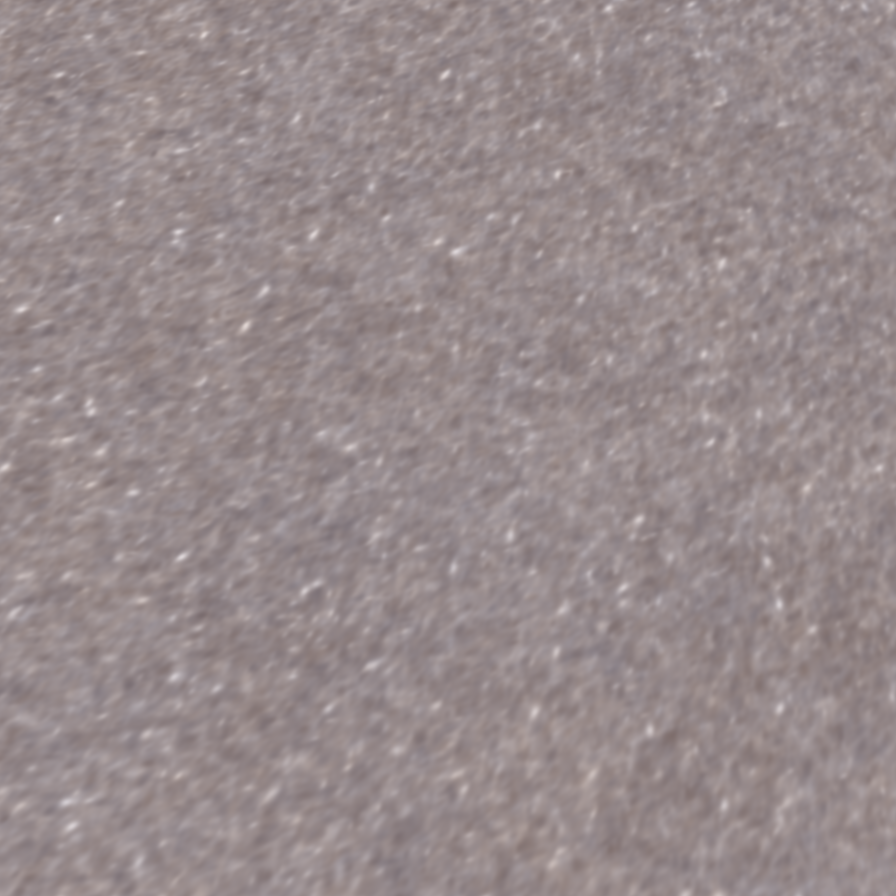
Write a WebGL 2 fragment shader that draws this texture.

```glsl
#version 300 es
precision highp float;
// Fine grey-mauve gritty pavement, softly blurred and receding upward, with pale glints.

#define BASE_COLOR vec3(0.588, 0.540, 0.545)
#define GRAIN_CELLS 92.0
#define RECEDE 0.25
#define GRAIN_SIZE vec2(0.64, 0.36)
#define GRAIN_CONTRAST 0.054
#define FINE_SHARE 0.5
#define TINT_AMOUNT 0.015
#define MOTTLE_AMOUNT 0.028
#define GLINT_SHARE 0.011
#define SPECK_SHARE 0.004
#define LEAN_LEFT 0.60
#define LEAN_RIGHT 1.12

uniform vec2 u_resolution;
out vec4 fragColor;

// Integer hash: three values in 0..1 for a cell and a seed
vec3 hash3(vec2 cell, int seed) {
    uvec3 v = uvec3(ivec3(ivec2(cell), seed));
    v = v * 1664525u + 1013904223u;
    v.x += v.y * v.z;
    v.y += v.z * v.x;
    v.z += v.x * v.y;
    v ^= v >> 16u;
    v.x += v.y * v.z;
    v.y += v.z * v.x;
    v.z += v.x * v.y;
    return vec3(v >> 8u) / 16777216.0;
}

// Smooth value noise in -1..1; x is brightness, y is tint
vec2 valueNoise(vec2 p, int seed) {
    vec2 cell = floor(p);
    vec2 f = p - cell;
    f = f * f * (3.0 - 2.0 * f);
    vec2 low = mix(hash3(cell, seed).xy, hash3(cell + vec2(1, 0), seed).xy, f.x);
    vec2 high = mix(hash3(cell + vec2(0, 1), seed).xy, hash3(cell + vec2(1, 1), seed).xy, f.x);
    return mix(low, high, f.y) * 2.0 - 1.0;
}

// Sum of soft, leaning oval grains, one per cell; x is brightness, y is tint
vec2 grains(vec2 p, float lean, int seed) {
    vec2 home = floor(p);
    vec2 sum = vec2(0.0);
    for (int j = -2; j <= 2; j++) {
        for (int i = -2; i <= 2; i++) {
            vec2 cell = home + vec2(i, j);
            vec3 place = hash3(cell, seed);
            vec3 look = hash3(cell, seed + 1);
            float angle = lean + (place.z - 0.5) * 1.1;
            vec2 along = vec2(cos(angle), sin(angle));
            vec2 d = p - cell - place.xy;
            vec2 local = vec2(dot(d, along), dot(d, vec2(-along.y, along.x)));
            local /= GRAIN_SIZE;

            // Rare grains become pale glints or dark specks
            float glint = step(look.z, GLINT_SHARE);
            float speck = step(1.0 - SPECK_SHARE, look.z);
            float level = look.x * 2.0 - 1.0;
            level = mix(level, 2.1 + look.x, glint);
            level = mix(level, -1.9, speck);
            float falloff = exp(-0.5 * dot(local, local));
            sum += vec2(level, look.y * 2.0 - 1.0) * falloff;
        }
    }
    return sum;
}

void main() {
    vec2 uv = gl_FragCoord.xy / u_resolution;

    // Ground seen at a slant: grains shrink toward the top
    vec2 ground = vec2(uv.x - 0.5, uv.y) / (1.0 - RECEDE * uv.y);
    float lean = mix(LEAN_LEFT, LEAN_RIGHT, uv.x);

    // Main and fine grain
    vec2 p = ground * GRAIN_CELLS;
    vec2 grain = grains(p, lean, 3);
    grain += FINE_SHARE * grains(p * 1.5 + 31.7, lean, 11);
    float light = grain.x + 0.12 * grain.x * grain.x;

    // Broad uneven patches
    vec2 mottle = 0.45 * valueNoise(ground * 5.0 + 7.3, 21)
                + 0.55 * valueNoise(ground * 17.0 + 2.9, 22)
                + 0.45 * valueNoise(ground * 36.0 + 5.1, 23);

    float tone = GRAIN_CONTRAST * light + MOTTLE_AMOUNT * mottle.x;
    float tint = TINT_AMOUNT * (0.6 * grain.y + 0.7 * mottle.y);
    vec3 color = BASE_COLOR + tone * vec3(0.97, 1.02, 1.01);
    color += tint * vec3(0.6, 0.0, -0.8);
    fragColor = vec4(clamp(color, 0.0, 1.0), 1.0);
}
```
